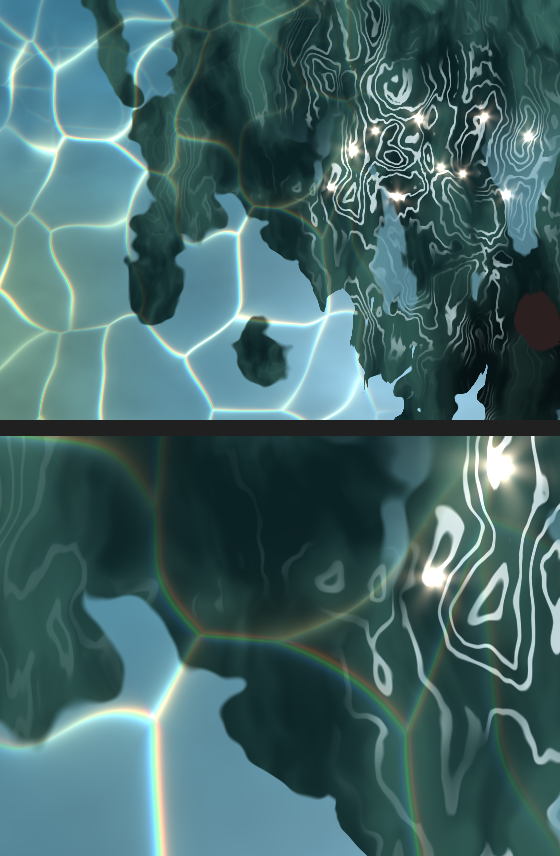
Top: the whole. Bottom: its middle third, enlarged.
Write a Shadertoy shader that draws this texture.

```glsl
// Sunlit pool water: a net of caustics, dark tree reflections and sun sparkles.

float hash(vec2 p) {
    p = fract(p * vec2(0.1031, 0.1137));
    p += dot(p, p.yx + 33.33);
    return fract((p.x + p.y) * p.x * 17.0);
}

float noise(vec2 p) {
    vec2 i = floor(p), f = fract(p);
    f = f * f * (3.0 - 2.0 * f);
    return mix(mix(hash(i), hash(i + vec2(1, 0)), f.x),
               mix(hash(i + vec2(0, 1)), hash(i + vec2(1, 1)), f.x), f.y);
}

float fbm(vec2 p) {
    float sum = 0.0, gain = 0.53;
    for (int i = 0; i < 4; i++) {
        sum += gain * noise(p);
        p = mat2(1.6, 1.2, -1.2, 1.6) * p + 7.3;
        gain *= 0.5;
    }
    return sum;
}

float segment(vec2 p, vec2 a, vec2 b) {
    vec2 ab = b - a;
    return length(p - a - ab * clamp(dot(p - a, ab) / dot(ab, ab), 0.0, 1.0));
}

// Gap between the nearest two cell points: zero along the light net
float cellGap(vec2 p) {
    vec2 cell = floor(p);
    float first = 9.0, second = 9.0;
    for (int y = -1; y <= 1; y++)
    for (int x = -1; x <= 1; x++) {
        vec2 c = cell + vec2(x, y);
        float d = length(c + vec2(hash(c + 11.0), hash(c + 47.0)) - p);
        second = min(second, max(first, d));
        first = min(first, d);
    }
    return second - first;
}

float caustic(vec2 p) {
    vec2 bend = vec2(noise(p * 7.0), noise(p * 7.0 + 31.0)) - 0.5;
    p += 0.13 * bend;
    float gap = cellGap(p * vec2(5.6, 4.3) + 3.0);
    float strength = smoothstep(0.2, 0.75, noise(p * 6.0 + 19.0));
    float net = exp(-gap * 30.0) + 0.28 * exp(-gap * 7.0);
    float fine = exp(-cellGap(p * 10.0 + 8.0) * 22.0) * smoothstep(0.5, 1.0, p.y);
    return net * (0.3 + 0.8 * strength) + 0.35 * fine * strength;
}

// Positive inside the reflected trees
float treeField(vec2 p) {
    float right = smoothstep(0.55, 0.9, p.x);
    vec2 w = p + 0.10 * (vec2(fbm(p * 7.0), fbm(p * 7.0 + 40.0)) - 0.5);
    w += 0.035 * (vec2(noise(p * 34.0), noise(p * 30.0 + 9.0)) - 0.5);
    float body = w.x - mix(1.02, 0.42, smoothstep(0.0, 0.75, w.y));
    float fingers = fbm(vec2(w.x * 15.0, w.y * 4.5) + 5.0) - 0.48;
    body += fingers * 0.75 * right * (1.0 - smoothstep(0.35, 0.75, p.y));
    float trunk = 0.035 - segment(w, vec2(0.24, 1.03), vec2(0.31, 0.78));
    trunk = max(trunk, 0.085 - segment(w, vec2(0.40, 0.69), vec2(0.44, 0.52)));
    trunk = max(trunk, 0.065 - segment(w, vec2(0.39, 0.45), vec2(0.35, 0.29)));
    trunk = max(trunk, 0.042 - segment(w, vec2(0.60, 0.19), vec2(0.64, 0.13)));
    return max(body, trunk);
}

void mainImage(out vec4 fragColor, in vec2 fragCoord) {
    vec2 p = fragCoord / iResolution.y;
    float pixel = 1.0 / iResolution.y;

    // Open water: deep teal above, sandy green at left, sky blue at the bottom
    float swell = fbm(p * vec2(4.0, 6.0));
    vec3 water = mix(vec3(0.35, 0.55, 0.62), vec3(0.23, 0.46, 0.56), smoothstep(0.3, 1.0, p.y));
    float sand = (1.0 - smoothstep(0.0, 0.48, p.x)) * (1.0 - smoothstep(0.3, 0.75, p.y));
    water = mix(water, vec3(0.41, 0.58, 0.53), sand);
    float sky = smoothstep(0.45, 0.95, p.x) * (1.0 - smoothstep(0.2, 0.65, p.y));
    water = mix(water, vec3(0.56, 0.75, 0.84), sky);
    water *= 0.82 + 0.36 * swell;

    // Tree shade with leafy green ripples
    float tree = smoothstep(-0.003 - pixel, 0.003 + pixel, treeField(p));
    vec2 ripple = p * vec2(16.0, 6.0);
    ripple += 1.8 * (vec2(fbm(p * 6.0), fbm(p * 6.0 + 23.0)) - 0.5);
    float wave = fbm(ripple);
    vec3 shade = mix(vec3(0.04, 0.13, 0.14), vec3(0.18, 0.34, 0.32), smoothstep(0.25, 0.75, wave));
    float leafy = smoothstep(0.6, 0.95, p.y) * smoothstep(0.45, 0.72, fbm(ripple * 0.8 + 13.0));
    shade = mix(shade, vec3(0.26, 0.48, 0.44), 0.6 * leafy);
    float corner = smoothstep(0.95, 1.15, p.x) * (1.0 - smoothstep(0.15, 0.5, p.y));
    shade *= 1.0 - 0.5 * corner;

    // Liquid contour rings of bright sky
    float level = noise(ripple * 1.2 + 3.0) * 0.7 + wave * 0.5;
    float contour = abs(fract(level * 9.0) - 0.5);
    float ring = 1.0 - smoothstep(0.06, 0.13 + fwidth(level) * 5.0, contour);
    float glint = exp(-pow(length((p - vec2(1.0, 0.58)) * vec2(2.2, 3.2)), 2.0));
    float patches = smoothstep(0.46, 0.66, fbm(p * vec2(8.0, 5.0) + 17.0));
    float silver = ring * patches * smoothstep(0.6, 0.8, p.x) * (0.35 + 0.6 * glint + 0.4 * corner);
    silver += ring * 0.45 * glint * smoothstep(0.45, 0.6, wave);
    shade = mix(shade, vec3(0.76, 0.85, 0.87), clamp(silver, 0.0, 0.95));
    float hole = smoothstep(0.59, 0.62, fbm(ripple * 0.55 + 29.0)) * smoothstep(0.6, 0.8, p.x);
    shade = mix(shade, vec3(0.42, 0.63, 0.70), 0.75 * hole * (1.0 - smoothstep(0.5, 0.8, p.y)));
    vec3 color = mix(water, shade, tree);

    // Caustic net, split into colours by refraction
    vec2 split = vec2(0.0035, 0.0025);
    vec3 net = vec3(caustic(p - split), caustic(p), caustic(p + split));
    float reach = mix(1.0, 0.42, tree) * (1.0 - smoothstep(0.65, 1.0, p.x));
    color += net * vec3(0.58, 0.54, 0.36) * reach;

    // Russet leaf shadow at the right rim
    float leaf = length((p - vec2(1.28, 0.23)) * vec2(1.0, 0.75)) + 0.05 * (wave - 0.5);
    color = mix(color, vec3(0.17, 0.12, 0.12), 1.0 - smoothstep(0.045, 0.053, leaf));

    // Warm sun sparkles with short rays
    for (int i = 0; i < 10; i++) {
        float k = float(i);
        vec2 d = p - vec2(0.79 + 0.052 * k, 0.63 + 0.1 * sin(k * 2.4 + 4.0));
        float r = length(d), angle = atan(d.y, d.x);
        float ray = 0.75 + 0.25 * cos(angle * 6.0 + k);
        float size = 0.7 + 0.5 * hash(vec2(k, 5.0));
        color += vec3(1.0, 0.68, 0.55) * exp(-r / (0.017 * size * ray)) * 0.9;
        color += vec3(1.0, 0.92, 0.85) * exp(-r * r / (0.00009 * size));
    }
    fragColor = vec4(clamp(color, 0.0, 1.0), 1.0);
}
```
